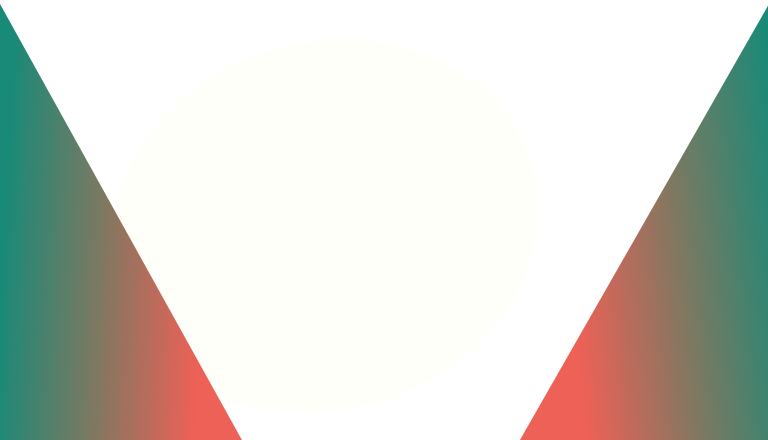
This background is drawn by a Shadertoy shader. Its source:

```glsl
const vec3 WHITE = vec3(1.0);
const vec3 CREAM = vec3(1.0, 1.0, 0.975);
const vec3 TEAL  = vec3(0.10, 0.54, 0.47);
const vec3 OLIVE = vec3(0.50, 0.47, 0.38);
const vec3 CORAL = vec3(0.93, 0.38, 0.34);

// Wedge edges, as fractions of the canvas
const vec2 LEFT_FOOT  = vec2(0.315, 0.0);
const vec2 LEFT_TOP   = vec2(0.0, 0.991);
const vec2 RIGHT_FOOT = vec2(0.677, 0.0);
const vec2 RIGHT_TOP  = vec2(1.0, 0.987);

// Ramp across each wedge: x slope, y slope, offset
const vec3 LEFT_RAMP  = vec3(3.84, -0.11, 0.033);
const vec3 RIGHT_RAMP = vec3(-3.456, -0.22, 3.65);

// Pale disc behind the wedges
const vec2 DISC_CENTRE = vec2(0.423, 0.486);
const vec2 DISC_RADII  = vec2(0.277, 0.423);
const float DISC_SKEW  = 0.17;
const float DISC_SOFTNESS = 0.015;

// Antialiased cover of the half plane left of the line from a to b
float halfPlane(vec2 uv, vec2 a, vec2 b) {
    vec2 along = (b - a) * iResolution.xy;
    vec2 offset = (uv - a) * iResolution.xy;
    float dist = (along.x * offset.y - along.y * offset.x) / length(along);
    return clamp(dist + 0.5, 0.0, 1.0);
}

// Teal to coral by way of olive
vec3 wedgeColour(vec2 uv, vec3 ramp) {
    float t = clamp(dot(ramp, vec3(uv, 1.0)), 0.0, 1.0);
    return t < 0.5 ? mix(TEAL, OLIVE, 2.0 * t)
                   : mix(OLIVE, CORAL, 2.0 * t - 1.0);
}

// Slightly skewed ellipse
float discCover(vec2 uv) {
    vec2 q = (uv - DISC_CENTRE) / DISC_RADII;
    float radius = sqrt(dot(q, q) - DISC_SKEW * q.x * q.y);
    return 1.0 - smoothstep(1.0 - DISC_SOFTNESS, 1.0 + DISC_SOFTNESS, radius);
}

void mainImage(out vec4 fragColor, in vec2 fragCoord) {
    vec2 uv = fragCoord / iResolution.xy;

    // Backdrop
    vec3 colour = mix(WHITE, CREAM, discCover(uv));

    // Side wedges
    colour = mix(colour, wedgeColour(uv, LEFT_RAMP), halfPlane(uv, LEFT_FOOT, LEFT_TOP));
    colour = mix(colour, wedgeColour(uv, RIGHT_RAMP), halfPlane(uv, RIGHT_TOP, RIGHT_FOOT));

    fragColor = vec4(colour, 1.0);
}
```
